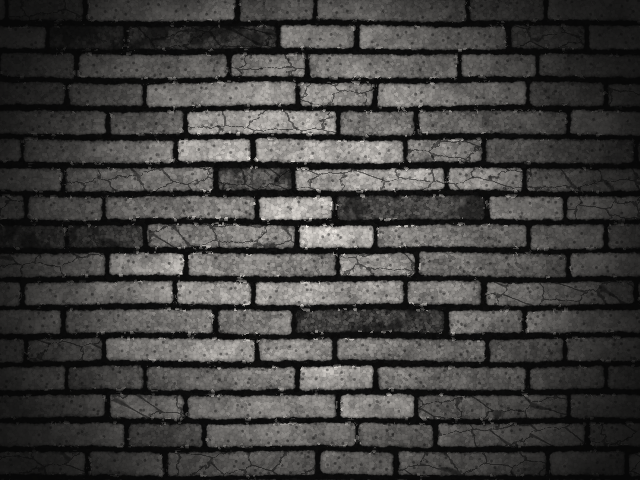
Give the GLSL for this texture, as a WebGL 2 fragment shader.

```glsl
#version 300 es
precision highp float;

uniform vec2 u_resolution;
out vec4 fragColor;

float hash(vec2 p) {
    return fract(sin(dot(p, vec2(127.1, 311.7))) * 43758.5453);
}

// Cellular noise: nearest distance, second distance, random value of the cell
vec3 cells(vec2 p) {
    vec2 base = floor(p);
    vec3 best = vec3(8.0, 8.0, 0.0);
    for (int j = -1; j <= 1; j++) {
        for (int i = -1; i <= 1; i++) {
            vec2 cell = base + vec2(i, j);
            vec2 seed = cell + vec2(hash(cell), hash(cell + 19.7));
            float dist = length(seed - p);
            if (dist < best.x) best = vec3(dist, best.x, hash(cell + 53.3));
            else best.y = min(best.y, dist);
        }
    }
    return best;
}

// Layered sines, roughly -1 to 1
float clouds(vec2 p) {
    float sum = 0.0, amp = 0.5;
    for (int i = 0; i < 4; i++) {
        sum += amp * sin(p.x + 1.7 * sin(p.y * 1.3)) * cos(p.y + 1.3 * sin(p.x * 0.9));
        p = mat2(1.5, 1.1, -1.1, 1.5) * p + 4.1;
        amp *= 0.6;
    }
    return sum;
}

// Where the first long brick of a course begins, in course heights
float courseStart(float row) {
    if (row > 14.5) return 7.2 - 1.38 * (row - 15.0);
    float start = 0.79 + 1.437 * mod(row, 5.0);
    if (row < 1.5) start += 2.2;
    else if (row < 2.5) start -= 0.97;
    return start;
}

float roundedBox(vec2 p, vec2 halfSize, float radius) {
    vec2 q = abs(p) - halfSize + radius;
    return length(max(q, 0.0)) + min(max(q.x, q.y), 0.0) - radius;
}

void main() {
    vec2 uv = gl_FragCoord.xy / u_resolution;
    float pixel = 16.9 / u_resolution.y;

    // Course units, counted down from the top
    vec2 wall = vec2(gl_FragCoord.x, u_resolution.y - gl_FragCoord.y) * pixel;
    wall.y += 0.18 + 0.025 * sin(wall.x * 0.7 + wall.y * 0.4);

    // Alternate long and short bricks along each course
    float row = floor(wall.y);
    float x = wall.x - courseStart(row);
    float pair = floor(x / 8.12);
    x -= pair * 8.12;
    bool isLong = x < 5.37;
    vec2 id = vec2(pair * 2.0 + (isLong ? 0.0 : 1.0), row);
    vec2 local = vec2(x - (isLong ? 2.685 : 6.745), fract(wall.y) - 0.5);
    vec2 halfSize = vec2(isLong ? 2.685 : 1.375, 0.5);
    float along = local.x / halfSize.x;
    local.y += 0.06 * along * (hash(id + 3.1) - 0.5);
    halfSize -= vec2(0.06, 0.08) + 0.04 * vec2(hash(id + 5.7), hash(id + 8.3));

    vec3 chips = cells(wall * 3.2);
    vec3 grain = cells(wall * 9.0);
    vec3 cracks = cells(wall * vec2(0.8, 1.5) + 0.12 * clouds(wall * 5.0));
    float stain = clouds(wall * 1.6 + id * 2.3);

    // Ragged outline
    float edge = roundedBox(local, halfSize, 0.13);
    edge += 0.035 * clouds(wall * 4.0) + 0.05 * (chips.x - 0.4) + 0.03 * (grain.x - 0.4);
    float soft = max(0.035, pixel * 0.7);
    float brick = 1.0 - smoothstep(-soft, soft, edge);

    // Brick face: own shade, stains, grain, pits and cracks
    float worn = step(0.84, hash(id + 21.9));
    float face = mix(0.47, 0.72, hash(id + 13.3)) * mix(1.0, 0.48, worn);
    face *= 1.0 + 0.22 * stain + 0.2 * along * (hash(id + 31.1) - 0.5);
    face += 0.17 * (grain.z - 0.5) + 0.1 * (0.45 - grain.x);
    float pit = (1.0 - smoothstep(0.08, 0.24, chips.x)) * step(0.62, chips.z);
    face *= 1.0 - 0.4 * pit;
    float crack = 1.0 - smoothstep(0.02, 0.08, cracks.y - cracks.x);
    face *= 1.0 - 0.5 * crack * step(0.72, hash(id + 41.7));
    face *= 1.0 - worn * 0.55 * smoothstep(0.0, 0.4, stain);
    face *= mix(0.75, 1.0, smoothstep(0.0, 0.12, -edge));

    // Pale mortar crumbs clinging to the edges
    float rim = 1.0 - smoothstep(0.02, 0.09, abs(edge - 0.01));
    float crumbs = rim * smoothstep(0.5, 0.8, grain.z) * step(0.78, chips.z);
    float joint = 0.015 + 0.03 * grain.z;
    float tone = mix(joint, max(face, 0.03), brick) + 0.35 * crumbs;

    // Darkened borders
    float reach = length((uv - 0.5) * vec2(2.0, 1.5));
    tone *= mix(1.0, 0.1, smoothstep(0.2, 1.2, reach));

    fragColor = vec4(0.025 + tone * vec3(1.0, 0.98, 0.955), 1.0);
}
```
